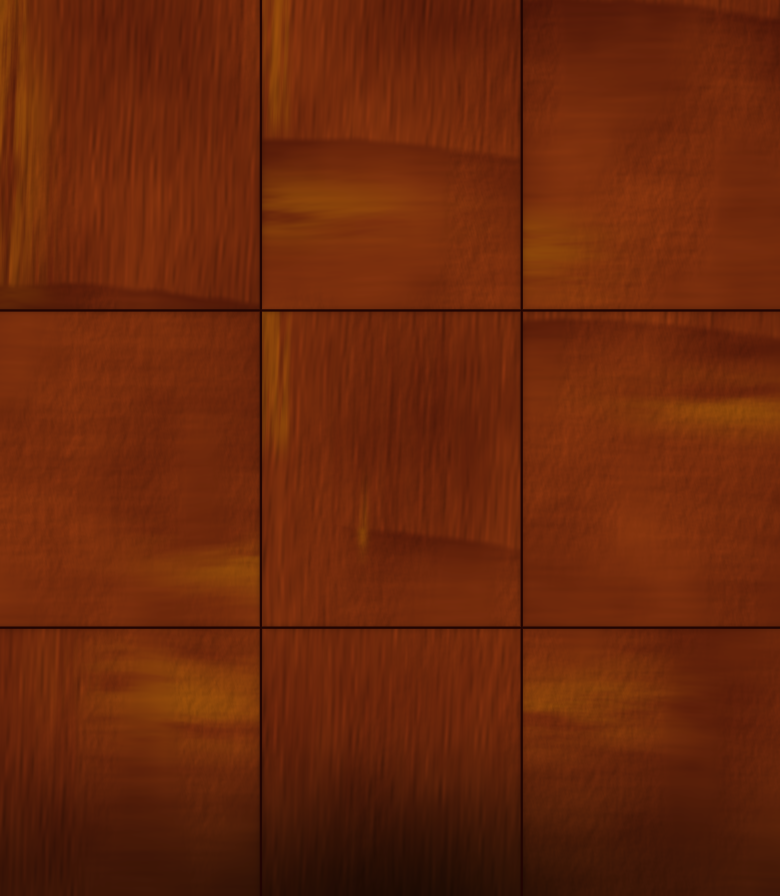
Reproduce this texture procedurally as a Shadertoy shader.

```glsl
// Three by three panels of brushed red-brown paint with ochre streaks and thin dark seams.

float hash(vec2 p) {
    return fract(sin(dot(p, vec2(127.1, 311.7))) * 43758.5453);
}

float noise(vec2 p) {
    vec2 i = floor(p), f = fract(p);
    f = f * f * (3.0 - 2.0 * f);
    return mix(mix(hash(i), hash(i + vec2(1, 0)), f.x),
               mix(hash(i + vec2(0, 1)), hash(i + vec2(1, 1)), f.x), f.y);
}

float fbm(vec2 p) {
    float sum = 0.0, amp = 0.53;
    for (int i = 0; i < 4; i++) {
        sum += amp * noise(p);
        p = p * 2.03 + 7.1;
        amp *= 0.5;
    }
    return sum;
}

// Paint height: fine bristle marks where upright, soft sweeps and patchy crust elsewhere
float relief(vec2 p, float upright) {
    vec2 w = p + 0.004 * vec2(noise(p * 14.0), noise(p * 14.0 + 5.0));
    float across = w.x - 0.04 * w.y;
    float bristles = noise(vec2(across, w.y * 0.14) * 240.0)
                   + 0.5 * noise(vec2(across, w.y * 0.22) * 150.0);
    float sweep = noise(vec2(w.x * 0.08, w.y) * 170.0);
    float crust = fbm(w * vec2(110.0, 60.0)) * smoothstep(0.35, 0.7, noise(p * vec2(18.0, 6.0)));
    return mix(0.15 * sweep + 0.9 * crust, 0.6 * bristles + 0.5 * crust, upright);
}

// Per panel, bottom row first: height and left end of the sweeping coat
const vec2 coat[9] = vec2[9](
    vec2(1.3, 0.36), vec2(0.0, -1.0), vec2(1.3, -1.0),
    vec2(1.3, -1.0), vec2(0.29, 0.36), vec2(0.95, -1.0),
    vec2(0.06, -1.0), vec2(0.52, -1.0), vec2(0.96, -1.0));

// Per panel: centre and radii of the ochre streak
const vec4 streak[9] = vec4[9](
    vec4(0.75, 0.80, 0.40, 0.15), vec4(0.50, 2.00, 0.10, 0.10), vec4(0.20, 0.78, 0.40, 0.13),
    vec4(0.95, 0.20, 0.35, 0.14), vec4(0.39, 0.36, 0.02, 0.11), vec4(0.85, 0.72, 0.45, 0.08),
    vec4(0.05, 0.45, 0.13, 0.60), vec4(0.12, 0.32, 0.50, 0.09), vec4(0.05, 0.16, 0.28, 0.12));

void mainImage(out vec4 fragColor, in vec2 fragCoord) {
    vec2 uv = fragCoord / iResolution.xy;
    vec2 p = fragCoord / iResolution.y;

    // Panel grid; the bottom row is cut by the canvas
    vec2 grid = vec2(uv.x * 2.99, (uv.y - 0.2995) / 0.354 + 1.0);
    vec2 cell = clamp(floor(grid), 0.0, 2.0);
    vec2 q = grid - cell;
    int id = int(cell.x + 3.0 * cell.y);
    vec2 s = p + 3.7 * cell;

    // Brush direction, divided by the curved upper edge of the sweeping coat
    float edge = coat[id].x + 0.03 * sin(3.0 * q.x + 0.6) - 0.03 * q.x
               + 0.012 * (noise(s * 40.0) - 0.5);
    float above = smoothstep(-0.015, 0.015, q.y - edge);
    float leftOf = 1.0 - smoothstep(-0.08, 0.08, q.x - coat[id].y + 0.06 * noise(s * 30.0));
    float upright = max(above, leftOf);

    // Broad tone, long streaks and raking light on the relief
    float broad = fbm(s * vec2(6.0, 5.0));
    float sweeps = fbm((s + 0.02 * noise(s * 7.0)) * vec2(8.0, 45.0));
    float strokes = fbm(vec2(s.x - 0.04 * s.y, s.y * 0.06) * 120.0);
    float streaks = mix(sweeps, strokes, upright);
    vec2 e = vec2(-0.0012, 0.0012);
    float light = relief(s + e, upright) - relief(s - e, upright);
    float tone = 0.58 + 1.0 * (broad - 0.5) + 0.28 * (streaks - 0.5);
    tone -= 0.38 * (1.0 - upright) * exp(-9.0 * max(edge - q.y, 0.0));
    vec3 color = mix(vec3(0.31, 0.09, 0.03), vec3(0.55, 0.22, 0.06), tone);

    // Ochre streaks, and dry-brushed strips down the left of upright panels
    vec2 r = (q - streak[id].xy) / streak[id].zw;
    r.y += 0.9 * (noise(s * 8.0) - 0.5);
    float strip = above * smoothstep(0.13, 0.09, q.x) * smoothstep(0.5, 0.65, q.y)
                * step(0.5, cell.y) * step(cell.x, 1.5);
    float ochre = max(exp(-dot(r, r)), 0.9 * strip) * smoothstep(0.15, 0.7, streaks);
    color = mix(color, vec3(0.57, 0.30, 0.04), 0.85 * ochre);
    color *= 1.0 + 0.36 * light;

    // Shadow gathering at the foot, deepest near the middle
    float middle = exp(-pow((uv.x - 0.53) / 0.23, 2.0));
    color *= 1.0 - smoothstep(0.22, -0.02, uv.y) * (0.42 + 0.32 * middle);

    // Seams between panels, with a soft dark rim
    vec2 gap = abs(grid - clamp(round(grid), 1.0, 2.0)) * vec2(0.2913, 0.354);
    float d = min(gap.x, gap.y);
    float px = 1.0 / iResolution.y;
    color *= 1.0 - 0.25 * exp(-d / 0.003);
    color = mix(color, vec3(0.13, 0.02, 0.01), 1.0 - smoothstep(-0.5 * px, 0.8 * px, d - 0.0011));

    fragColor = vec4(clamp(color, 0.0, 1.0), 1.0);
}
```
